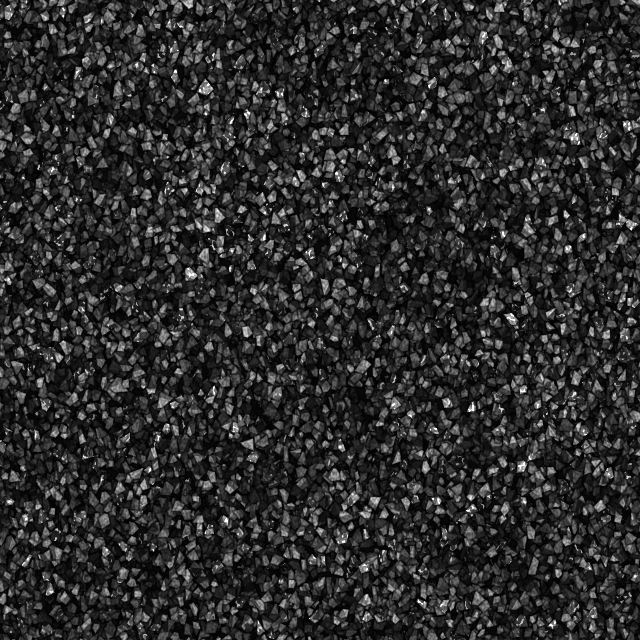
Reproduce this texture procedurally as a Shadertoy shader.

```glsl
// Bed of crushed black mineral: angular, mostly upright chips with dark gaps.
// Layers of jittered cells each hold one convex chip, painted from deep to top
// with soft shadows, split facets, gradient-noise roughness and small glints.

const float GRAINS = 52.0;               // chip units across the canvas
const vec2  CELL = vec2(0.85, 1.25);     // cell size in chip units
const int   LAYERS = 5;
const int   SIDES = 5;
const vec2  HALF_MIN = vec2(0.17, 0.33); // smallest half width and length
const vec2  HALF_MAX = vec2(0.41, 0.72);
const float TILT = 0.85;                 // largest lean from upright, radians
const float GAP_TONE = 0.035;
const float DARK_TONE = 0.09;
const float LIGHT_TONE = 0.66;
const float DEEP_LIGHT = 0.25;           // light reaching the lowest layer
const float SHADOW = 0.55;
const float SHADOW_REACH = 0.2;
const float SOFTNESS = 0.05;
const float ROUGHNESS = 0.6;
const float GLINT = 0.65;
const float GLINT_SHARE = 0.28;
const float TAU = 6.28319;

vec3 hash3(vec2 p) {
    vec3 h = fract(p.xyx * vec3(0.1031, 0.1030, 0.0973));
    h += dot(h, h.yxz + 33.33);
    return fract((h.xxy + h.yzz) * h.zyx);
}

float cornerSlope(vec2 corner, vec2 offset) {
    float a = TAU * hash3(corner).x;
    return dot(vec2(cos(a), sin(a)), offset);
}

float gradientNoise(vec2 p) {
    vec2 i = floor(p), f = fract(p);
    vec2 u = f * f * f * (f * (f * 6.0 - 15.0) + 10.0);
    vec2 e = vec2(1.0, 0.0);
    float low = mix(cornerSlope(i, f), cornerSlope(i + e, f - e), u.x);
    float high = mix(cornerSlope(i + e.yx, f - e.yx), cornerSlope(i + 1.0, f - 1.0), u.x);
    return mix(low, high, u.y);
}

// Distance to a convex chip bounded by randomly turned planes around an ellipse.
float chipDistance(vec2 p, vec2 halfSize, vec2 id) {
    float d = -1.0;
    for (int i = 0; i < SIDES; i++) {
        vec3 h = hash3(id + 17.3 * float(i + 1));
        float a = TAU * (float(i) + 0.7 * h.x) / float(SIDES);
        vec2 n = vec2(cos(a), sin(a));
        d = max(d, dot(p, n) - mix(0.68, 1.0, h.y) * length(halfSize * n));
    }
    return d;
}

// Surface brightness: own tone, a darker facet, a dim rim, roughness and glints.
float chipTone(vec2 p, float d, vec2 id, float blur) {
    vec3 look = hash3(id + 211.7);
    vec3 facet = hash3(id + 307.1);
    float tone = mix(DARK_TONE, LIGHT_TONE, look.x);

    float a = TAU * facet.x;
    float side = dot(p, vec2(cos(a), sin(a))) - 0.22 * (facet.y - 0.35);
    tone *= mix(1.0, mix(0.3, 0.85, facet.z), smoothstep(-blur, blur, side));
    tone *= mix(0.72, 1.0, smoothstep(0.0, 0.12, -d));

    vec2 grit = id * 7.0 + p * vec2(5.5, 4.0);
    tone *= 1.0 + ROUGHNESS * gradientNoise(grit);
    float spark = smoothstep(0.08, 0.38, gradientNoise(grit * 0.8 + 51.0));
    return tone + GLINT * spark * step(look.y, GLINT_SHARE) * look.z;
}

void mainImage(out vec4 fragColor, in vec2 fragCoord) {
    vec2 uv = fragCoord / iResolution.y;
    vec2 q = uv * GRAINS;
    float blur = max(SOFTNESS, 0.6 * GRAINS / iResolution.y);
    float shade = GAP_TONE;

    for (int layer = 0; layer < LAYERS; layer++) {
        float level = float(layer) / float(LAYERS - 1);
        vec2 shift = float(layer) * vec2(0.37, 0.61);
        vec2 home = floor(q / CELL + shift);

        for (int y = -1; y <= 1; y++)
        for (int x = -1; x <= 1; x++) {
            vec2 cell = home + vec2(x, y);
            vec2 id = cell + 97.0 * float(layer + 1);
            vec3 place = hash3(id);
            vec3 form = hash3(id + 131.9);

            // Chip coordinates with the long axis along y
            vec2 p = q - (cell + place.xy - shift) * CELL;
            float a = TILT * (place.z + form.z - 1.0);
            p = mat2(cos(a), sin(a), -sin(a), cos(a)) * p;
            if (dot(p, p) > 1.5) continue;

            vec2 halfSize = mix(HALF_MIN, HALF_MAX, form.xy);
            float d = chipDistance(p, halfSize, id);
            shade *= 1.0 - SHADOW * smoothstep(SHADOW_REACH, 0.0, d);
            float cover = smoothstep(blur, -blur, d);
            if (cover > 0.0) {
                float tone = chipTone(p, d, id, blur) * mix(DEEP_LIGHT, 1.0, level);
                shade = mix(shade, tone, cover);
            }
        }
    }

    // Gentle broad patches of light
    shade *= 1.0 + 0.25 * gradientNoise(uv * 4.0 + 9.0);
    fragColor = vec4(vec3(clamp(shade, 0.0, 1.0)), 1.0);
}
```
